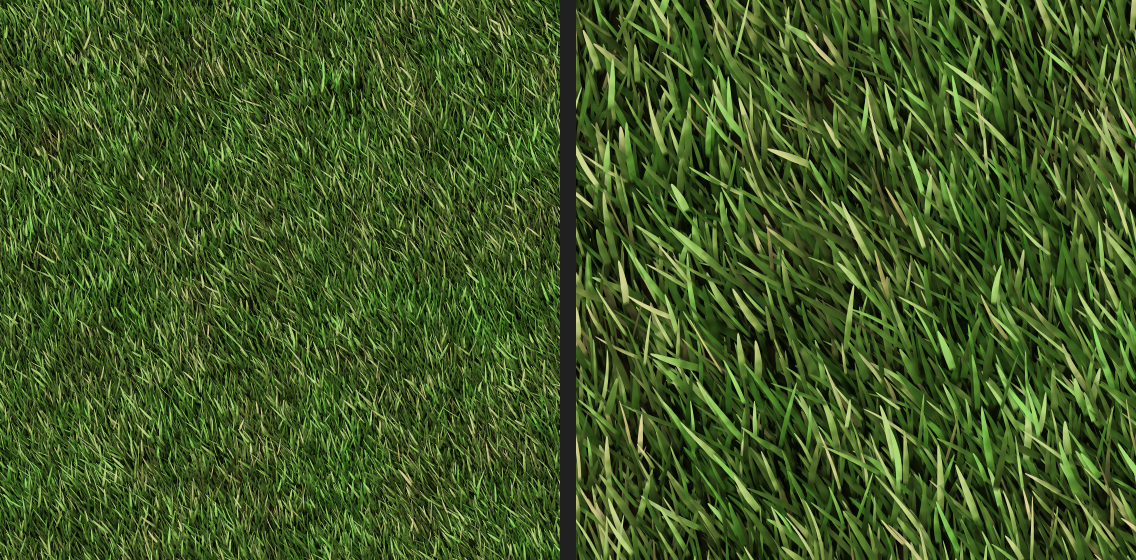
Left, the full canvas; right, a detail of the centre.
Write a Shadertoy shader that draws this texture.

```glsl
// Dense sunlit lawn: layered, tapered grass blades leaning to the upper left.

#define LAYERS 14
#define CELL vec2(0.018, 0.022)
#define LENGTH_RANGE vec2(0.018, 0.043)
#define HALF_WIDTH_RANGE vec2(0.0012, 0.0031)
#define LEAN 0.36
#define LEAN_SPREAD 0.66
#define TONE_MEAN 0.675
#define TONE_SPREAD 0.86
#define SHADOW 0.15
#define STRAW_SHARE 0.03

vec4 hash4(vec3 p) {
    vec4 q = fract(p.xyzx * vec4(0.1031, 0.1030, 0.0973, 0.1099));
    q += dot(q, q.wzxy + 33.33);
    return fract((q.xxyz + q.yzzw) * q.zywx);
}

float gradientDot(vec2 cell, vec2 offset) {
    float angle = 6.2832 * hash4(vec3(cell, 71.0)).x;
    return dot(vec2(cos(angle), sin(angle)), offset);
}

float gradientNoise(vec2 p) {
    vec2 i = floor(p), f = fract(p);
    vec2 u = f * f * f * (f * (f * 6.0 - 15.0) + 10.0);
    vec2 e = vec2(0.0, 1.0);
    return mix(mix(gradientDot(i, f), gradientDot(i + e.yx, f - e.yx), u.x),
               mix(gradientDot(i + e.xy, f - e.xy), gradientDot(i + e.yy, f - e.yy), u.x), u.y);
}

float ramp(float a, float b, float x) {
    return clamp((x - a) / (b - a), 0.0, 1.0);
}

// Greens from deep shade to sunlit tip, spaced by their share of the area.
vec3 grassColor(float tone) {
    vec3 c = vec3(0.07, 0.11, 0.03) * mix(0.35, 1.0, ramp(-0.05, 0.05, tone));
    c = mix(c, vec3(0.15, 0.23, 0.07), ramp(0.05, 0.205, tone));
    c = mix(c, vec3(0.22, 0.33, 0.11), ramp(0.205, 0.435, tone));
    c = mix(c, vec3(0.30, 0.44, 0.16), ramp(0.435, 0.67, tone));
    c = mix(c, vec3(0.40, 0.55, 0.21), ramp(0.67, 0.85, tone));
    c = mix(c, vec3(0.57, 0.71, 0.35), ramp(0.85, 0.99, tone));
    return mix(c, vec3(0.74, 0.84, 0.52), ramp(0.99, 1.25, tone));
}

void mainImage(out vec4 fragColor, in vec2 fragCoord) {
    vec2 uv = fragCoord / iResolution.y;
    float pixel = 1.0 / iResolution.y;

    // Slow variation over the lawn: lean, dryness, clumps of light and fine grain.
    float leanField = LEAN + 0.45 * gradientNoise(uv * 6.0 + 3.7);
    float dryness = gradientNoise(uv * 7.0 + 19.3) + 0.6 * gradientNoise(uv * 18.0);
    float light = 0.16 * gradientNoise(uv * 8.0 + 41.0) - 0.06 * dryness;
    light += 0.26 * gradientNoise(uv * 24.0 + 7.0);
    light += 0.20 * gradientNoise(uv * 170.0);

    // Soil and thatch between the blades.
    vec3 color = mix(vec3(0.06, 0.09, 0.02), vec3(0.17, 0.11, 0.05), ramp(0.1, 0.6, dryness));

    // Blades, painted from the deepest layer up.
    for (int k = LAYERS - 1; k >= 0; k--) {
        float layer = float(k);
        float exposure = pow(0.77, layer);
        vec2 grid = uv / CELL + 17.0 * hash4(vec3(layer, 5.0, 9.0)).xy;
        vec2 home = floor(grid);

        for (int n = 0; n < 9; n++) {
            vec2 cell = home + vec2(n % 3 - 1, 1 - n / 3);
            vec4 place = hash4(vec3(cell, layer + 1.0));
            vec4 look = hash4(vec3(cell, layer + 31.0));
            vec2 p = (grid - cell - 0.1 - 0.8 * place.xy) * CELL;

            // Blade frame: x across, t from root to tip.
            float angle = leanField + LEAN_SPREAD * (place.z + look.w - 1.0) * 1.3;
            vec2 along = vec2(-sin(angle), cos(angle));
            float bladeLength = mix(LENGTH_RANGE.x, LENGTH_RANGE.y, place.w);
            float t = dot(p, along) / bladeLength + 0.5;
            if (t < -0.05 || t > 1.05) continue;
            float bend = (look.z - 0.5) * 0.28 * bladeLength;
            float x = dot(p, vec2(along.y, -along.x)) - bend * (t * t - t);

            // Straws are pale and thin.
            float straw = step(1.0 - STRAW_SHARE * (1.0 + 1.5 * dryness), fract(look.w * 13.0));
            float halfWidth = mix(HALF_WIDTH_RANGE.x, HALF_WIDTH_RANGE.y, look.x * look.x);
            halfWidth *= 1.0 - 0.35 * straw;
            float width = halfWidth * sqrt(max(1.0 - t, 0.0)) * mix(0.65, 1.0, ramp(0.0, 0.4, t));
            float ends = ramp(0.0, 0.08, t) * (1.0 - ramp(0.97, 1.0, t));
            float blade = clamp(0.5 + (width - abs(x)) / pixel, 0.0, 1.0) * ends;

            // Soft shadow cast to the lower right.
            float shade = 1.0 - smoothstep(0.0, 0.0035, abs(x - 0.0012) - width);
            color *= 1.0 - SHADOW * shade * ends;

            // Tone: random per blade, brighter to the tip and on the lit side.
            float side = clamp(-x / halfWidth, -1.0, 1.0);
            float tone = TONE_MEAN + light + TONE_SPREAD * (look.y - 0.5);
            tone += 0.50 * (exposure - 0.58) + 0.50 * (t - 0.5) + 0.10 * side;

            // Hue: fresh green to yellowish.
            float hueSeed = fract(look.z * 7.0 + place.x * 3.0);
            float dry = clamp(0.45 + 0.7 * (hueSeed - 0.5) + 0.45 * dryness, 0.0, 1.0);
            vec3 tint = mix(vec3(0.80, 1.03, 0.78), vec3(1.22, 0.98, 1.20), dry);
            vec3 bladeColor = grassColor(tone) * tint;
            bladeColor = mix(bladeColor, vec3(0.74, 0.66, 0.40) * (0.3 + 0.7 * tone), 0.7 * straw);
            color = mix(color, bladeColor, blade);
        }
    }
    fragColor = vec4(clamp(color, 0.0, 1.0), 1.0);
}
```
